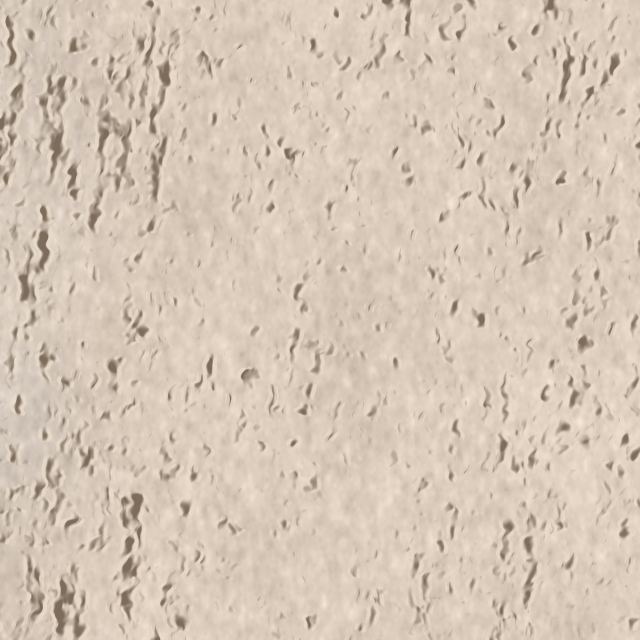
This texture is drawn by a Shadertoy shader. Its source:

```glsl
// Pitted travertine: cream stone with small upright pits, pale chipped rims
// and dark leaning fissures. Cellular noise of scattered soft dots is stretched
// and thresholded, with the threshold following broad zones of wear.

vec3 hash3(vec2 cell) {
    vec3 q = fract(cell.xyx * vec3(0.1031, 0.1030, 0.0973));
    q += dot(q, q.yxz + 33.33);
    return fract((q.xxy + q.yzz) * q.zyx);
}

// Cellular noise: one light or dark soft dot per cell, centred on zero
float grain(vec2 p) {
    vec2 cell = floor(p);
    float sum = 0.0;
    for (int y = -1; y <= 1; y++) {
        for (int x = -1; x <= 1; x++) {
            vec2 c = cell + vec2(x, y);
            vec3 h = hash3(c + 57.0);
            vec2 d = p - c - h.xy;
            sum += (h.z - 0.5) * exp(-4.0 * dot(d, d));
        }
    }
    return 4.0 * sum;
}

// Heavy wear on the left, moderate on the right, little between
float wearAt(vec2 p) {
    float left = smoothstep(0.36, 0.2, p.x);
    float right = smoothstep(0.4, 0.75, p.x);
    float patches = grain(p * vec2(7.0, 4.5) + 11.0);
    return 0.8 * left + 0.45 * right + 0.25 * patches;
}

// Depth of the pits, 0 on the flat face and 1 in the deepest holes
float pitDepth(vec2 p, float wear) {
    float left = smoothstep(0.36, 0.2, p.x);
    p.x += 0.005 * grain(p * 14.0 + 31.0) - 0.13 * p.y;
    p += 0.0025 * vec2(grain(p * 75.0 + 5.0), grain(p * 75.0 + 47.0));
    float holes = 0.85 * grain(p * vec2(96.0, 42.0));
    holes += 0.5 * grain(p * vec2(170.0, 85.0) + 71.0);
    holes += grain(p * vec2(62.0, 8.0) + 23.0) * mix(0.2, 0.75, left);
    holes += grain(p * vec2(24.0, 4.0) + 91.0) * 0.3;
    float threshold = 0.72 - 0.68 * wear;
    return smoothstep(threshold, threshold + 1.9, holes);
}

void mainImage(out vec4 fragColor, in vec2 fragCoord) {
    vec2 p = fragCoord / iResolution.y;
    float wear = wearAt(p);

    // Flat face: greyer at the left, with broad clouds and fine mottling
    vec3 cream = vec3(0.858, 0.797, 0.730);
    vec3 grey = vec3(0.825, 0.775, 0.730);
    float greyness = smoothstep(0.3, 0.0, p.x) * (0.65 + 0.35 * grain(p * 5.0 + 83.0));
    vec3 color = mix(cream, grey, clamp(greyness, 0.0, 1.0));
    color += 0.012 * grain(p * vec2(8.0, 4.0) + 41.0);
    color += 0.024 * grain(p * vec2(85.0, 50.0) + 19.0);
    color += 0.014 * grain(p * vec2(170.0, 120.0) + 7.0);

    // Pale rims on both flanks of each pit
    vec2 flank = vec2(0.0065, -0.002);
    float pit = pitDepth(p, wear);
    float beside = max(pitDepth(p - flank, wear), 0.8 * pitDepth(p + flank, wear));
    float rim = smoothstep(0.0, 0.55, beside - pit);
    color = mix(color, vec3(0.920, 0.865, 0.790), 0.75 * rim);

    // Shaded holes
    color = mix(color, vec3(0.490, 0.425, 0.360), pit);
    fragColor = vec4(clamp(color, 0.0, 1.0), 1.0);
}
```
